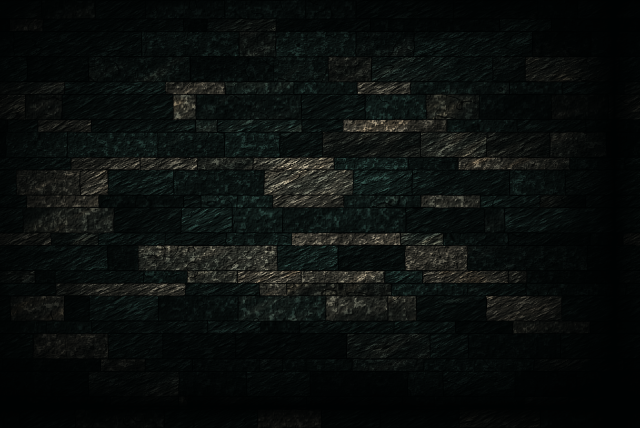
This texture is drawn by a Shadertoy shader. Its source:

```glsl
const int ROWS = 23;
const float ROW_UNITS = 34.0;
// Course heights from top to bottom, in units of one thin course
const float ROW_HEIGHT[ROWS] = float[ROWS](
    1.5, 1.0, 2.0, 2.0, 1.0, 2.0, 1.0, 2.0, 1.0, 2.0, 1.0, 2.0,
    1.0, 2.0, 1.0, 1.0, 2.0, 1.0, 2.0, 1.0, 2.0, 1.0, 1.5);
const float MIN_BRICKS = 8.0;
const float BRICK_SPREAD = 4.0;
const float JOINT_JITTER = 0.9;
const float JOINT_HALF_WIDTH = 0.0013;
const float EDGE_WOBBLE = 0.0014;
const vec2 GRAIN = vec2(144, 108);
const float RELIEF = 1.5;
const float FLECKS = 0.9;
const float VEIN_WIDTH = 0.018;
const vec2 LIGHT_CENTER = vec2(0.46, 0.55);
const float LIGHT_FALLOFF = 0.42;
const vec3 SHADOW = vec3(0.001, 0.007, 0.007);
const vec3 SLATE = vec3(0.066, 0.102, 0.092);
const vec3 WARM_STONE = vec3(0.320, 0.300, 0.258);
const vec3 RUST = vec3(0.270, 0.215, 0.150);
const float TAU = 6.28318;

// Integer hash, 0 to 1
float hash(ivec3 cell) {
    uvec3 v = uvec3(cell) * 1664525u + 10139u;
    for (int i = 0; i < 2; i++) {
        v.x += v.y * v.z;
        v.y += v.z * v.x;
        v.z += v.x * v.y;
        v ^= v >> 16;
    }
    return float(v.x >> 8) * exp2(-24.0);
}

// Value noise that wraps over the canvas; an integer shear keeps it periodic
float noise(vec2 uv, vec2 period, float shear, int seed) {
    vec2 q = vec2(uv.x - shear * uv.y, uv.y) * period;
    vec2 f = fract(q);
    f = f * f * (3.0 - 2.0 * f);
    ivec2 a = ivec2(mod(floor(q), period));
    ivec2 b = ivec2(mod(floor(q) + 1.0, period));
    return mix(mix(hash(ivec3(a, seed)), hash(ivec3(b.x, a.y, seed)), f.x),
               mix(hash(ivec3(a.x, b.y, seed)), hash(ivec3(b, seed)), f.x), f.y);
}

float fbm(vec2 uv, vec2 period, float shear, int seed) {
    float sum = 0.0, total = 0.0, gain = 1.0;
    for (int i = 0; i < 3; i++) {
        sum += gain * noise(uv, period, shear, seed + i);
        total += gain;
        gain *= 0.7;
        period *= 2.0;
    }
    return sum / total;
}

// Position of a vertical joint, in brick cells
float jointAt(float i, float count, int row) {
    return i + JOINT_JITTER * (hash(ivec3(int(mod(i, count)), row, 7)) - 0.5);
}

// Distance to the nearest joint, in canvas heights; also gives the brick seed
float brickWall(vec2 uv, float aspect, out int seed) {
    float depth = (1.0 - fract(uv.y)) * ROW_UNITS;
    float top = 0.0;
    int row = 0;
    while (row < ROWS - 1 && depth >= top + ROW_HEIGHT[row]) {
        top += ROW_HEIGHT[row];
        row++;
    }
    float rowEdge = min(depth - top, top + ROW_HEIGHT[row] - depth) / ROW_UNITS;

    float count = MIN_BRICKS + floor(BRICK_SPREAD * hash(ivec3(row, 3, 11)));
    float x = (uv.x + hash(ivec3(row, 5, 13))) * count;
    float i = floor(x);
    if (x < jointAt(i, count, row)) i -= 1.0;
    else if (x >= jointAt(i + 1.0, count, row)) i += 1.0;
    float sideEdge = min(x - jointAt(i, count, row), jointAt(i + 1.0, count, row) - x);

    seed = 100 + row * 256 + int(mod(i, count)) * 16;
    return min(rowEdge, sideEdge * aspect / count);
}

void mainImage(out vec4 fragColor, in vec2 fragCoord) {
    vec2 uv = fragCoord / iResolution.xy;
    float aspect = iResolution.x / iResolution.y;
    float pixel = 1.0 / iResolution.y;

    // Periodic pool of light fading to black at the borders
    vec2 glow = 0.5 + 0.5 * cos(TAU * (uv - LIGHT_CENTER));
    float light = pow(glow.x * glow.y, LIGHT_FALLOFF);

    // Layout with slightly chipped edges
    vec2 wobble = vec2(noise(uv, vec2(96, 64), 0.0, 1), noise(uv, vec2(96, 64), 0.0, 2)) - 0.5;
    int seed;
    float edge = brickWall(uv + wobble * EDGE_WOBBLE, aspect, seed);

    // Fine granular surface with bright flecks; some bricks have slanted grain
    float shear = floor(2.0 * hash(ivec3(seed, 1, 17)));
    float height = fbm(uv, GRAIN, shear, seed);
    float slope = height - fbm(uv + vec2(-0.0014, 0.0020), GRAIN, shear, seed);
    float fleck = smoothstep(0.55, 0.8, height);
    float rough = max(0.2, 0.4 + 0.8 * height + RELIEF * slope + FLECKS * fleck);

    // Stone colour: mostly dark slate, some pale warm or rusty bricks near the light
    float patches = fbm(uv, vec2(24, 16), 1.0, seed + 4);
    float chance = hash(ivec3(seed, 2, 19)) + 0.3 * (patches - 0.5) + 0.2 * (light - 0.6);
    float warmth = smoothstep(0.55, 1.05, chance);
    float rust = 0.6 * smoothstep(0.5, 0.8, patches) * hash(ivec3(seed, 3, 23));
    vec3 slate = SLATE * mix(0.4, 1.35, hash(ivec3(seed, 4, 29)));
    vec3 stone = mix(slate, mix(WARM_STONE, RUST, rust), warmth) * rough;
    stone *= mix(0.5, 1.5, patches);

    // Thin broken cracks on some of the bricks
    float vein = abs(fbm(uv, vec2(15, 12), shear, seed + 8) - 0.5);
    float veined = step(0.5, hash(ivec3(seed, 5, 31))) * smoothstep(0.35, 0.6, patches);
    stone *= 1.0 - 0.75 * veined * (1.0 - smoothstep(0.0, VEIN_WIDTH, vein));

    // Thin crisp joints, fainter in places
    float gap = 1.0 - smoothstep(-0.6 * pixel, 0.6 * pixel, edge - JOINT_HALF_WIDTH);
    stone *= 1.0 - gap * mix(0.6, 1.0, noise(uv, vec2(30, 20), 0.0, 3));

    fragColor = vec4(SHADOW + stone * light, 1.0);
}
```
